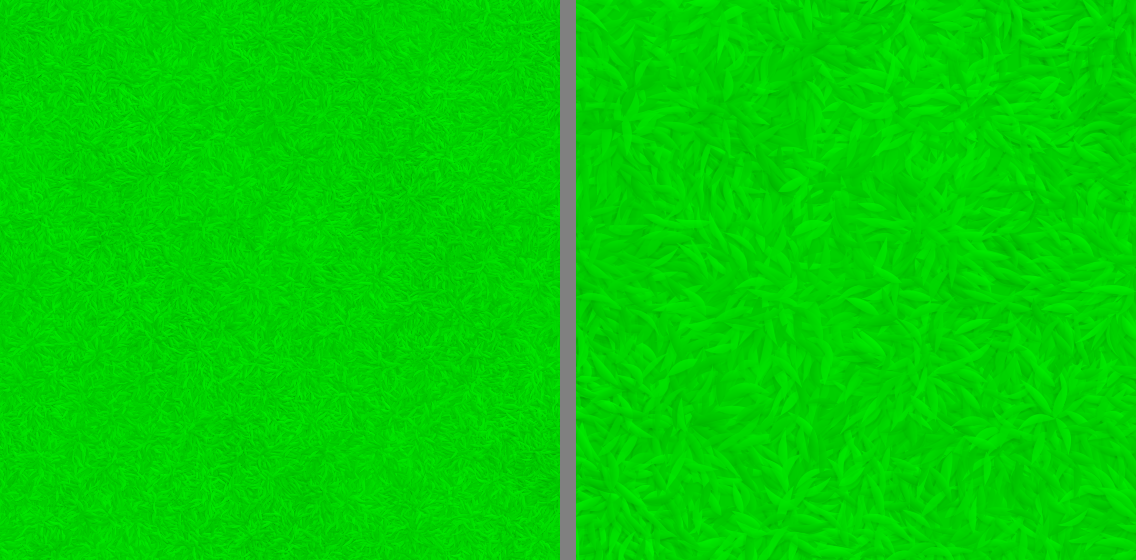
Left, the full canvas; right, a detail of the centre.
A Shadertoy shader for this texture:

```glsl
// Dense bright green turf: short tapered blades fan out from scattered tufts.
// Layers of jittered cells hold one curved blade each, painted over one another;
// every cell index and sine frequency wraps, so the square tiles.

const float TAU = 6.2831853;
const float TUFTS = 13.0;   // tuft cells per side
const float BLADES = 68.0;  // blade cells per side and layer

vec3 hash3(vec2 cell, float salt) {
    vec3 p = fract(vec3(cell, salt) * vec3(0.1031, 0.1030, 0.0973) + 0.137);
    p += dot(p, p.yxz + 33.33);
    return fract((p.xxy + p.yzz) * p.zyx);
}

// Vector from the nearest tuft centre (xy) and the tone of that tuft (z)
vec3 nearestTuft(vec2 uv) {
    vec2 p = uv * TUFTS, home = floor(p);
    vec3 best = vec3(9.0, 9.0, 0.0);
    for (int j = -1; j <= 1; j++)
    for (int i = -1; i <= 1; i++) {
        vec2 cell = home + vec2(i, j);
        vec3 h = hash3(mod(cell, TUFTS), 91.0);
        vec2 away = p - cell - h.xy;
        if (dot(away, away) < dot(best.xy, best.xy)) best = vec3(away, h.z);
    }
    return best;
}

// Soft wrapping patches from layered, bent sines, about -1 to 1
float patches(vec2 uv, float phase) {
    vec2 q = TAU * uv;
    q += 0.5 * sin(q.yx * vec2(2.0, 3.0) + phase);
    return 0.4 * sin(2.0 * q.x + q.y + phase) + 0.3 * sin(3.0 * q.y - 2.0 * q.x + 2.0 * phase)
         + 0.3 * sin(7.0 * q.x + 3.0 * sin(5.0 * q.y + phase)) * sin(6.0 * q.y + phase);
}

// Paints one layer of blades over the green level
float paintBlades(float green, vec2 uv, float layer, float relief) {
    vec2 p = uv * BLADES + 0.37 * layer, home = floor(p);
    float soft = 0.4 * BLADES / iResolution.y + 0.01;
    for (int j = -1; j <= 1; j++)
    for (int i = -1; i <= 1; i++) {
        vec2 cell = home + vec2(i, j);
        vec3 place = hash3(mod(cell, BLADES), layer * 7.0 + 3.0);
        vec3 look = hash3(mod(cell, BLADES), layer * 7.0 + 47.0);
        vec2 root = cell + place.xy;
        vec2 d = p - root;
        if (dot(d, d) > 1.0) continue;

        // Point outwards from the tuft, with some disorder
        vec3 tuft = nearestTuft((root - 0.37 * layer) / BLADES);
        float angle = atan(tuft.y, tuft.x) + 1.9 * (place.z - 0.5);
        vec2 along = vec2(cos(angle), sin(angle));
        vec2 q = vec2(dot(d, along), dot(d, vec2(-along.y, along.x)));

        // Curved leaf, widest near its root
        float t = q.x / mix(0.6, 0.95, look.x);
        q.y += (look.y - 0.5) * 0.5 * (t * t - 0.3);
        float halfWidth = mix(0.11, 0.2, look.z) * (1.0 - t * t) * (1.0 - 0.3 * t);
        float cover = smoothstep(soft, -soft, abs(q.y) - halfWidth) * step(abs(t), 1.0);

        // Own tone, a lit and a shaded flank, a paler tip
        float tone = 0.135 * (fract(look.x * 7.0 + look.z * 5.0) - 0.5) + 0.02 * (tuft.z - 0.5);
        float flank = clamp(q.y / 0.14, -1.0, 1.0) * (along.x - 0.6 * along.y);
        float shade = 0.838 + tone + relief * 0.05 * flank + 0.018 * t;
        green = mix(green, shade, 0.82 * cover);

        // Thin crevice under the shaded flank
        float crevice = smoothstep(0.1, 0.0, abs(abs(q.y) - halfWidth - 0.05))
                      * smoothstep(1.0, 0.4, abs(t)) * step(flank, 0.0);
        green -= 0.036 * relief * crevice * (1.0 - cover);
    }
    return green;
}

void mainImage(out vec4 fragColor, in vec2 fragCoord) {
    vec2 uv = fragCoord / iResolution.xy;

    // Some patches are sharply combed, others lie flat
    float relief = 0.9 + 0.5 * patches(uv, 1.3);
    float green = 0.81;
    for (int layer = 0; layer < 6; layer++)
        green = paintBlades(green, uv, float(layer), relief);

    // Broad light and shade across the turf
    green += 0.013 * patches(uv, 4.1);
    fragColor = vec4(0.0, clamp(green, 0.64, 0.93), 0.0, 1.0);
}
```
